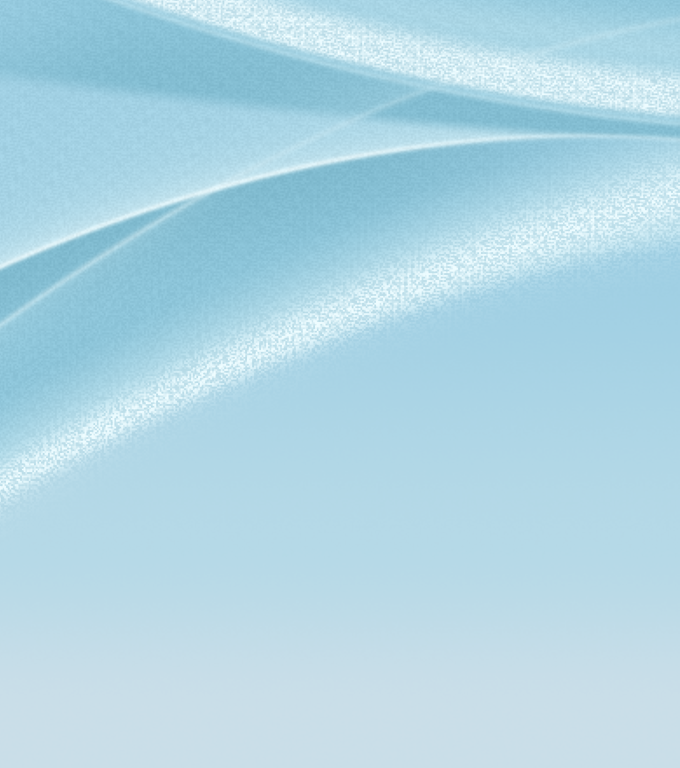
This background is drawn by a WebGL 1 fragment shader. Its source:

```glsl
precision highp float;
uniform vec2 u_resolution;

#define GRAIN_SCALE 440.0
#define GRAIN_FINE 0.045
#define EDGE 0.0025
#define DEEP vec3(0.50, 0.73, 0.81)
#define TEAL vec3(0.55, 0.77, 0.85)
#define SKY vec3(0.62, 0.81, 0.89)
#define HAZE vec3(0.71, 0.85, 0.905)
#define PALE vec3(0.79, 0.87, 0.91)
#define MIST vec3(0.72, 0.87, 0.92)
#define FOAM vec3(0.93, 0.98, 0.99)

float hash(vec2 p) {
    return fract(sin(dot(p, vec2(127.1, 311.7))) * 43758.5453);
}

float noise(vec2 p) {
    vec2 i = floor(p), f = fract(p);
    f = f * f * (3.0 - 2.0 * f);
    return mix(mix(hash(i), hash(i + vec2(1.0, 0.0)), f.x),
               mix(hash(i + vec2(0.0, 1.0)), hash(i + 1.0), f.x), f.y);
}

// Parabola height, with k holding constant, linear and square terms
float arc(vec3 k, float x) {
    return k.x + x * (k.y + x * k.z);
}

// Antialiased step: 1 where d is positive
float side(float d) {
    return smoothstep(-EDGE, EDGE, d);
}

float bell(float d, float width) {
    return exp(-d * d / (width * width));
}

void main() {
    vec2 uv = gl_FragCoord.xy / u_resolution;
    float x = uv.x;
    float depth = 1.0 - uv.y;
    float grain = noise(gl_FragCoord.xy / u_resolution.y * GRAIN_SCALE);

    // Signed depth below each curve
    float sprayD = depth - arc(vec3(0.632, -0.510, 0.132), x);
    float baseD = depth - arc(vec3(0.658, -0.533, 0.194), x);
    float crestD = depth - arc(vec3(0.348, -0.393, 0.226), x);
    float veilD = depth - arc(vec3(0.423, -0.637, 0.239), x);
    float ribbonD = depth - arc(vec3(-0.054, 0.354, -0.138), x);
    float sheetD = depth - arc(vec3(0.095, 0.125, -0.030), x);

    // Calm lower gradient
    vec3 calm = mix(SKY, HAZE, smoothstep(0.30, 0.72, depth));
    calm = mix(calm, PALE, smoothstep(0.70, 0.93, depth));

    // Hollow between the crest and the spray
    vec3 hollow = mix(DEEP, TEAL, smoothstep(0.0, 0.12, crestD));
    hollow = mix(hollow, SKY, 0.75 * smoothstep(0.45, 1.0, x));
    hollow = mix(hollow, MIST, 0.85 * smoothstep(-0.13, -0.015, sprayD));
    hollow = mix(hollow, MIST, 0.4 * side(veilD) * exp(-max(veilD, 0.0) / 0.03)
                 * (1.0 - smoothstep(0.15, 0.42, x)));

    // Upper water, darker right of the veil
    vec3 upper = mix(TEAL, DEEP, smoothstep(0.0, 0.10, depth) * 0.7);
    upper = mix(upper, SKY, 0.5 * bell(length(uv - vec2(0.0, 1.0)), 0.12));
    upper = mix(upper, MIST, 0.28 * (1.0 - side(veilD)) * exp(min(veilD, 0.0) / 0.06)
                * smoothstep(0.2, 0.5, x));

    // Light sheet resting on the crest
    float sheet = smoothstep(-0.012, 0.018 - 0.012 * x, sheetD);
    float toCrest = exp(min(crestD, 0.0) / 0.075);
    vec3 sheetColor = mix(SKY, MIST, 0.15 + 0.75 * toCrest);
    sheetColor = mix(sheetColor, FOAM, 0.5 * exp(min(crestD, 0.0) / 0.02)
                     * (1.0 - 0.6 * x));
    upper = mix(upper, sheetColor, sheet * 0.92);

    // Water behind the ribbon
    float above = 1.0 - side(ribbonD);
    vec3 behind = mix(TEAL, MIST, 0.7 * bell(ribbonD + 0.095, 0.045));
    behind = mix(behind, SKY, 0.5 * (1.0 - smoothstep(0.0, 0.04, depth)) * (1.0 - x));
    upper = mix(upper, behind, above);

    // Stack the layers
    vec3 color = mix(upper, hollow, side(crestD));
    color = mix(color, calm, smoothstep(-0.025, 0.012, baseD));

    // Thin bright lines
    float crestLine = bell(crestD, 0.004) * (1.0 - 0.65 * smoothstep(0.5, 1.0, x));
    float veilLine = bell(veilD, 0.005) * mix(0.35, 0.18, smoothstep(0.25, 0.4, x));
    color = mix(color, FOAM, 0.75 * crestLine);
    color = mix(color, FOAM, veilLine);
    color = mix(color, MIST, 0.5 * bell(ribbonD, 0.004));

    // Grainy ribbon with a translucent lower lip
    float ribbon = smoothstep(0.004, 0.018, -ribbonD)
                 * (1.0 - smoothstep(0.045, 0.085, -ribbonD));
    color = mix(color, MIST, 0.45 * above * (1.0 - smoothstep(0.0, 0.03, -ribbonD)));
    color = mix(color, FOAM, ribbon * (0.45 + 0.55 * grain));

    // Spray scattered along the lower swell
    float spread = mix(0.026, 0.040, x);
    float spray = bell(sprayD, spread) * (1.0 - smoothstep(-0.012, 0.03, baseD));
    float dots = smoothstep(0.15, 0.85, grain);
    color = mix(color, FOAM, spray * (0.28 + 0.65 * dots));
    color = mix(color, FOAM, 0.12 * dots * bell(baseD, 0.035));

    // Fine texture over the water only
    float water = 1.0 - smoothstep(-0.02, 0.03, baseD);
    color += (grain - 0.5) * GRAIN_FINE * (0.08 + water);

    gl_FragColor = vec4(clamp(color, 0.0, 1.0), 1.0);
}
```
